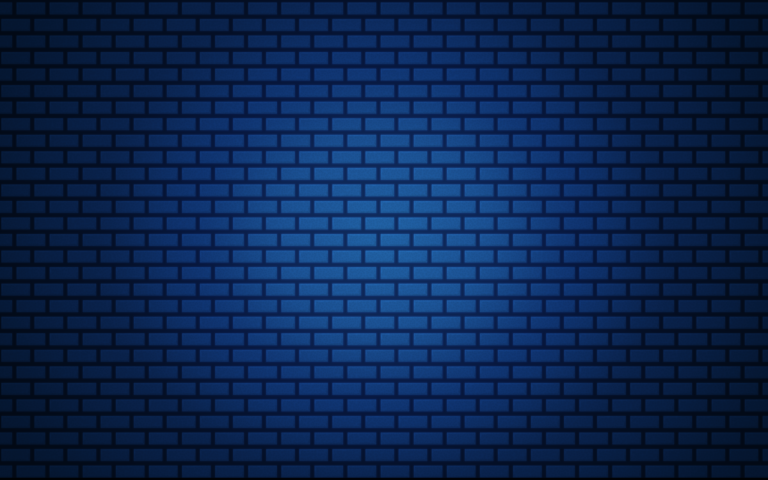
This pattern is drawn by a Shadertoy shader. Its source:

```glsl
const vec2 BRICK_PITCH = vec2(0.06896, 0.03446);
const vec2 BRICK_HALF = vec2(0.0300, 0.0126);

vec2 hash22(vec2 cell) {
    vec2 h = vec2(dot(cell, vec2(127.1, 311.7)), dot(cell, vec2(269.5, 183.3)));
    return fract(sin(h) * 4375.85);
}

// Distance to the nearest scattered point
float cellular(vec2 p) {
    vec2 cell = floor(p);
    vec2 local = fract(p);
    float nearest = 2.0;
    for (int y = -1; y <= 1; y++) {
        for (int x = -1; x <= 1; x++) {
            vec2 neighbour = vec2(x, y);
            vec2 offset = neighbour + hash22(cell + neighbour) - local;
            nearest = min(nearest, dot(offset, offset));
        }
    }
    return sqrt(nearest);
}

float roundedBox(vec2 p, vec2 halfSize, float radius) {
    vec2 q = abs(p) - halfSize + radius;
    return length(max(q, 0.0)) + min(max(q.x, q.y), 0.0) - radius;
}

// Position relative to the centre of the enclosing brick
vec2 brickLocal(vec2 p, vec2 pitch) {
    float row = floor(p.y / pitch.y + 0.5);
    float shift = mix(0.0229, -0.0088, mod(row, 2.0));
    float x = mod(p.x - shift + 0.5 * pitch.x, pitch.x) - 0.5 * pitch.x;
    return vec2(x, p.y - row * pitch.y);
}

// Blue light falling off from the middle of the wall
vec3 spotlight(float d) {
    vec3 core = vec3(0.125, 0.375, 0.635);
    vec3 inner = vec3(0.110, 0.330, 0.590);
    vec3 middle = vec3(0.060, 0.205, 0.445);
    vec3 outer = vec3(0.038, 0.135, 0.300);
    vec3 rim = vec3(0.018, 0.085, 0.185);
    vec3 light = mix(core, inner, smoothstep(0.0, 0.18, d));
    light = mix(light, middle, smoothstep(0.14, 0.38, d));
    light = mix(light, outer, smoothstep(0.33, 0.56, d));
    return mix(light, rim, smoothstep(0.48, 0.86, d));
}

void mainImage(out vec4 fragColor, in vec2 fragCoord) {
    vec2 p = (fragCoord - 0.5 * iResolution.xy) / iResolution.y;
    float pixel = 1.0 / iResolution.y;
    float d = length((p - vec2(0.0, 0.01)) / vec2(1.12, 1.0));
    vec3 light = spotlight(d);

    // Brick faces with soft edges
    vec2 local = brickLocal(p, BRICK_PITCH);
    float edge = roundedBox(local, BRICK_HALF, 0.002);
    float softness = max(0.0018, 0.7 * pixel);
    float face = 1.0 - smoothstep(-softness, softness, edge);

    // Bevel: lit along the top and left, shaded along the bottom and right
    float bevel = smoothstep(-0.0055, -0.0015, edge);
    float facing = local.y / BRICK_HALF.y - 0.6 * local.x / BRICK_HALF.x;
    float relief = 1.0 + 0.09 * bevel * clamp(facing, -1.0, 1.0);

    // Fine stone grain
    float grain = 1.0 + 0.07 * (cellular(p * 210.0) - 0.5);
    vec3 brick = light * relief * grain;

    // Mortar, darkest in the middle of each joint
    vec3 mortarTint = mix(vec3(0.57, 0.54, 0.68), vec3(0.45, 0.48, 0.52),
                          smoothstep(0.2, 0.7, d));
    float groove = 1.0 - 0.16 * smoothstep(0.0, 0.0045, edge);
    vec3 color = mix(light * mortarTint * groove, brick, face);

    // Dark line at the foot of the wall
    color *= mix(0.2, 1.0, smoothstep(-0.497, -0.494, p.y));
    fragColor = vec4(color, 1.0);
}
```
